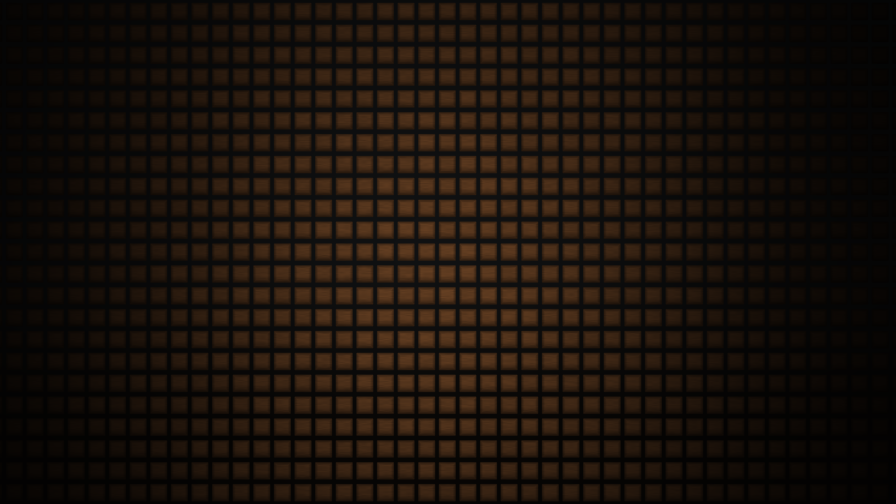
Write a Shadertoy shader that draws this background.

```glsl
float hash(vec2 p) {
    return fract(sin(dot(p, vec2(127.1, 311.7))) * 43758.5453);
}

float noise(vec2 p) {
    vec2 i = floor(p), f = fract(p);
    f = f * f * (3.0 - 2.0 * f);
    return mix(mix(hash(i), hash(i + vec2(1, 0)), f.x),
               mix(hash(i + vec2(0, 1)), hash(i + vec2(1, 1)), f.x), f.y);
}

float boxDistance(vec2 p, vec2 halfSize, float radius) {
    vec2 d = abs(p) - halfSize + radius;
    return length(max(d, 0.0)) + min(max(d.x, d.y), 0.0) - radius;
}

void mainImage(out vec4 fragColor, in vec2 fragCoord) {
    vec2 uv = fragCoord / iResolution.xy;
    vec2 p = fragCoord / iResolution.y;
    float pixel = 1.0 / iResolution.y;

    // Grid of tiles, one of them centred across the canvas
    vec2 pitch = vec2(0.0409, 0.0434);
    vec2 grid = (p - vec2(0.8875, 0.5215)) / pitch + vec2(0.5, 0.0);
    vec2 cell = floor(grid);
    vec2 local = (fract(grid) - 0.5) * pitch;
    vec2 halfSize = pitch * 0.5 - vec2(0.0037, 0.0045);
    float d = boxDistance(local, halfSize, 0.002);
    float tile = 1.0 - smoothstep(-0.8 * pixel, 0.8 * pixel, d);

    // Brown faces with a soft bevel, a shaded foot and fine grain
    float height = local.y / halfSize.y;
    float bevel = smoothstep(0.0, 0.007, -d);
    float grain = noise(p * vec2(90.0, 420.0)) - 0.5;
    float shade = mix(0.66, 1.0, bevel);
    shade *= mix(0.76, 1.0, smoothstep(-0.8, -0.1, height));
    shade *= 1.0 + 0.12 * grain + 0.08 * (hash(cell) - 0.5);
    vec3 face = vec3(0.355, 0.222, 0.120) * shade;

    // Cool gaps that darken toward the bottom
    vec3 gap = mix(vec3(0.035, 0.028, 0.022), vec3(0.062, 0.066, 0.070),
                   smoothstep(0.1, 0.5, uv.y));

    // Wide central glow, a little weaker on the right
    vec2 offset = p - vec2(0.865, 0.47);
    offset.x /= offset.x > 0.0 ? 0.53 : 0.56;
    offset.y /= 0.66;
    float glow = exp(-dot(offset, offset));

    vec3 color = mix(gap * mix(0.25, 1.0, glow), face * (glow + 0.03), tile);
    fragColor = vec4(color, 1.0);
}
```
